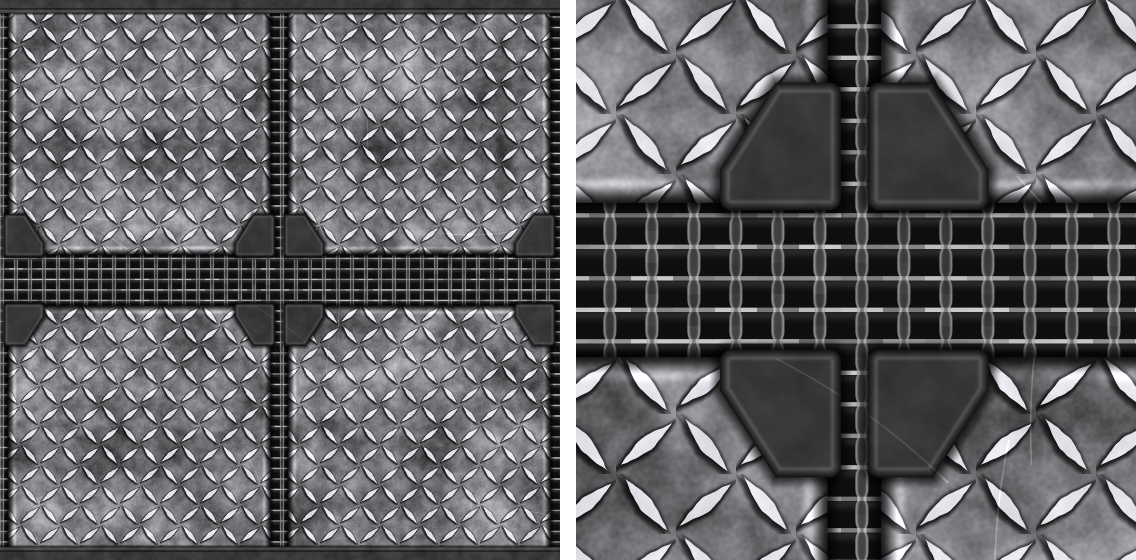
Left: the whole. Right: its middle third, enlarged.
Reproduce this texture procedurally as a WebGL 2 fragment shader.

```glsl
#version 300 es
precision highp float;
// Four worn steel tread plates on a dark wire mesh, with corner guards and end rails.
// Plates and guards are folded distance fields; treads and mesh are cell repeats;
// unfolded gradient noise and random scratches make every plate differ.
uniform vec2 u_resolution;
out vec4 fragColor;

float pixelSize; // one pixel, where the canvas is 100 units wide

vec2 hash2(vec2 p) {
    vec3 h = fract(p.xyx * vec3(0.1031, 0.1030, 0.0973));
    h += dot(h, h.yzx + 33.33);
    return fract((h.xx + h.yz) * h.zy);
}

float gradientAt(vec2 cell, vec2 offset) {
    float angle = 6.2832 * hash2(cell + 71.0).x;
    return dot(vec2(cos(angle), sin(angle)), offset);
}

float gradientNoise(vec2 p) {
    vec2 i = floor(p), f = fract(p), e = vec2(1, 0);
    vec2 s = f * f * f * (f * (f * 6.0 - 15.0) + 10.0);
    return mix(mix(gradientAt(i, f), gradientAt(i + e, f - e), s.x),
               mix(gradientAt(i + e.yx, f - e.yx), gradientAt(i + 1.0, f - 1.0), s.x), s.y);
}

float fbm(vec2 p) {
    float sum = 0.0, amp = 1.0;
    for (int i = 0; i < 5; i++) {
        sum += amp * gradientNoise(p);
        p = mat2(1.6, 1.2, -1.2, 1.6) * p + 17.3;
        amp *= 0.58;
    }
    return sum;
}

float cover(float d) { return clamp(0.5 - d / pixelSize, 0.0, 1.0); }

float band(float d, float width) { return exp(-d * d / (width * width)); }

float roundBox(vec2 p, vec2 halfSize, float r) {
    vec2 d = abs(p) - halfSize + r;
    return length(max(d, 0.0)) + min(max(d.x, d.y), 0.0) - r;
}

// Pointed raised bar, lying along a unit axis
float treadBar(vec2 p, vec2 axis, float wear) {
    float along = abs(dot(p, axis)) / 2.1;
    float across = abs(dot(p, vec2(-axis.y, axis.x)));
    return across - 0.47 * (1.0 - pow(along, 1.35)) - wear;
}

float scratches(vec2 p) {
    float sum = 0.0;
    for (int i = 0; i < 26; i++) {
        vec2 start = 100.0 * hash2(vec2(i, 3));
        vec2 r = hash2(vec2(i, 29));
        float angle = 6.2832 * r.x;
        vec2 dir = vec2(cos(angle), sin(angle)), d = p - start;
        float len = 3.0 + 11.0 * r.y, t = clamp(dot(d, dir), 0.0, len);
        d -= dir * t + vec2(-dir.y, dir.x) * 0.012 * t * (len - t);
        sum += (0.4 + 0.6 * r.y) * cover(length(d) - 0.05);
    }
    return min(sum, 1.0);
}

vec3 meshColor(vec2 p) {
    vec2 pitch = vec2(2.5, 1.875);
    vec2 g = (p - vec2(0.35, 50.1)) / pitch + 0.5;
    vec2 f = (fract(g) - 0.5) * pitch, rnd = hash2(floor(g) + 60.0);
    float wire = cover(abs(f.y) - 0.13);
    float link = abs(f.x) - 0.40 + 0.13 * band(f.y, 0.3);
    float tone = 0.055 + 0.10 * band(f.y + 0.3, 0.3);
    tone = mix(tone, 0.45 + 0.35 * rnd.x, wire);
    float linkTone = 0.21 + 0.06 * rnd.y + 0.28 * band(link + 0.08, 0.09) + 0.22 * wire;
    return vec3(mix(tone, linkTone, cover(link)));
}

vec3 plateColor(vec2 p, float edge, float grain) {
    float clouds = fbm(p * 0.075 + 4.0);
    float tone = 0.47 + 0.26 * clouds + 0.15 * grain + 0.05 * gradientNoise(p * 3.0);
    tone = clamp(tone, 0.2, 0.78);
    // Treads alternate direction like a checkerboard, 28 cells across
    vec2 g = p * 0.28 + vec2(0, 0.24), cell = floor(g);
    vec2 f = (fract(g) - 0.5) / 0.28;
    vec2 axis = mod(cell.x + cell.y, 2.0) < 0.5 ? vec2(0.63, -0.777) : vec2(0.777, 0.63);
    float wear = 0.07 * gradientNoise(p * 1.7);
    float shadow = treadBar(f + vec2(0.16, 0.2), axis, wear);
    float bar = treadBar(f, axis, wear);
    tone *= 1.0 - 0.62 * (1.0 - smoothstep(-0.1, 0.3, shadow));
    tone *= 1.0 - 0.4 * band(bar, 0.13);
    tone = mix(tone, 0.90 + 0.08 * grain, cover(bar + 0.04));
    // Rolled border: bright inner ridge falling into shadow
    tone += 0.17 * band(edge + 1.15, 0.3) * (0.7 + clouds);
    tone *= mix(0.22, 1.0, smoothstep(0.0, -1.0, edge));
    return tone * vec3(0.99, 0.99, 1.02);
}

void main() {
    vec2 p = gl_FragCoord.xy / u_resolution * 100.0;
    pixelSize = 100.0 / min(u_resolution.x, u_resolution.y);
    vec2 q = vec2(abs(mod(p.x + 0.1, 50.0) - 25.0), abs(p.y - 50.0));
    float grain = fbm(p * 0.35);
    float marks = scratches(p);

    // Mesh, shaded beside the plates
    float plate = roundBox(q - vec2(0, 27), vec2(23.4, 22.4), 0.7);
    vec3 color = meshColor(p) * mix(0.3, 1.0, smoothstep(0.0, 0.9, plate));
    vec3 steel = plateColor(p, plate, grain) + 0.2 * marks;
    color = mix(color, steel, cover(plate));

    // Corner guards beside the central band, with one sloped side
    float guard = roundBox(q - vec2(20.6, 7.95), vec2(3.6, 3.8), 0.7);
    guard = max(guard, dot(q - vec2(17.05, 6.65), vec2(-0.842, 0.54)));
    color *= mix(0.3, 1.0, smoothstep(-0.1, 0.8, guard));
    float guardTone = 0.215 + 0.04 * grain + 0.10 * band(guard + 0.5, 0.13);
    guardTone = (guardTone + 0.1 * marks) * (1.0 - 0.6 * band(guard, 0.22));
    color = mix(color, vec3(guardTone), cover(guard));

    // End rails
    float rail = 47.65 - q.y;
    color *= mix(0.35, 1.0, smoothstep(0.0, 0.5, rail));
    float railTone = 0.225 + 0.07 * grain + 0.10 * band(rail + 0.4, 0.13);
    railTone *= 1.0 - 0.55 * band(rail + 0.75, 0.15);
    color = mix(color, railTone * vec3(0.99, 1.01, 1.0), cover(rail));

    fragColor = vec4(clamp(color, 0.0, 1.0), 1);
}
```
